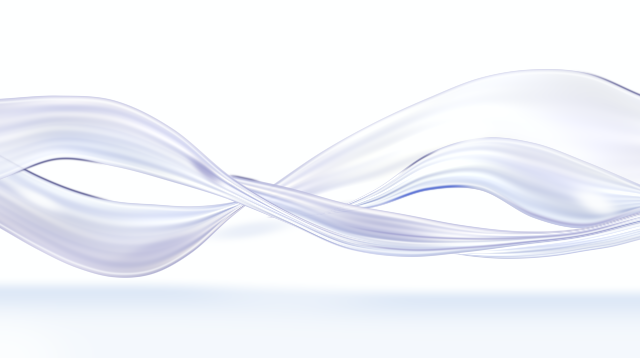
A WebGL 2 fragment shader for this background:

```glsl
#version 300 es
precision highp float;
// Translucent glass ribbons twisting above a pale reflective floor.
// Each ribbon fills the space between two splines, shaded by its depth from
// the rim, with streaks of gradient noise and soft elliptical glints.
uniform vec2 u_resolution;
out vec4 outColor;

const vec3 WHITE = vec3(0.995, 1, 1);
const vec3 PEARL = vec3(0.935, 0.95, 0.985);
const vec3 MIST = vec3(0.845, 0.88, 0.95);
const vec3 LILAC = vec3(0.83, 0.825, 0.91);
const vec3 VIOLET = vec3(0.62, 0.62, 0.81);
const vec3 INK = vec3(0.27, 0.27, 0.5);
const vec3 BLUE = vec3(0.25, 0.36, 0.82);

vec2 hashGradient(vec2 cell) {
  float a = 6.2832 * fract(sin(dot(cell, vec2(127.1, 311.7))) * 4375.8);
  return vec2(cos(a), sin(a));
}

float gradientNoise(vec2 p) {
  vec2 i = floor(p), f = p - i, u = f * f * (3. - 2. * f), e = vec2(1, 0);
  float low = mix(dot(hashGradient(i), f), dot(hashGradient(i + e), f - e), u.x);
  float high = mix(dot(hashGradient(i + e.yx), f - e.yx),
                   dot(hashGradient(i + 1.), f - 1.), u.x);
  return mix(low, high, u.y);
}

// Catmull-Rom height through eight evenly spaced knots on [x0, x1].
float curve(float x, float x0, float x1, vec4 a, vec4 b) {
  float k[8] = float[8](a.x, a.y, a.z, a.w, b.x, b.y, b.z, b.w);
  float s = clamp((x - x0) / (x1 - x0), 0., 1.) * 7.;
  int i = min(int(s), 6);
  float t = s - float(i), p1 = k[i], p2 = k[i + 1];
  float p0 = i > 0 ? k[max(i - 1, 0)] : 2. * p1 - p2;
  float p3 = i < 6 ? k[min(i + 2, 7)] : 2. * p2 - p1;
  return p1 + 0.5 * t * (p2 - p0 + t * (2. * p0 - 5. * p1 + 4. * p2 - p3
         + t * (3. * (p1 - p2) + p3 - p0)));
}

float inside(float y, float top, float low) {
  vec2 d = vec2(top - y, y - low), w = max(fwidth(d), 0.001);
  vec2 m = smoothstep(-0.6 * w, 0.6 * w, d);
  return m.x * m.y;
}

// Soft ellipse turned by an angle.
float glow(vec2 p, vec2 center, vec2 size, float angle) {
  float c = cos(angle), s = sin(angle);
  vec2 q = mat2(c, -s, s, c) * (p - center) / size;
  return exp(-pow(dot(q, q), 1.5));
}

// Thin line at a height, fading in and out between a and b.
float seam(vec2 p, float height, float width, float a, float b, float fade) {
  float d = (p.y - height) / width;
  return exp(-d * d) * smoothstep(a, a + fade, p.x) * smoothstep(b, b - fade, p.x);
}

// Narrow stretches of a ribbon carry stronger streaks.
vec3 glass(vec3 back, vec2 p, float top, float low, vec3 lowTint, vec3 topTint, float opacity) {
  float t = clamp((p.y - low) / max(top - low, 0.01), 0., 1.);
  float depth = max(min(top - p.y, p.y - low), 0.), sheen = (depth - 0.6) / 0.2;
  vec3 body = mix(lowTint, topTint, smoothstep(0., 1., t));
  body += 0.09 * gradientNoise(vec2(p.x * 0.06, t * 4.));
  float streak = gradientNoise(vec2(p.x * 0.05 + 3., t * 9.)) * exp(-abs(top - low) / 8.);
  body += vec3(0.6, 0.55, 0.25) * streak;
  body = mix(body, VIOLET, 0.5 * exp(-depth * 5.));
  body = mix(body, WHITE, 0.6 * exp(-sheen * sheen));
  return mix(back, min(body, WHITE), inside(p.y, top, low) * opacity);
}

void main() {
  vec2 p = gl_FragCoord.xy / u_resolution.x * 100.; // width is 100 units
  float x = p.x, y = p.y;
  // Floor below a soft horizon.
  float drop = y - mix(12.4, 11.2, smoothstep(20., 70., x));
  float shade = 0.24 + 0.56 * exp(-pow(abs(drop + 2.) / 3., 2.));
  shade *= 1. - 0.4 * glow(p, vec2(46, 11), vec2(14, 4), 0.);
  shade *= 1. - 0.7 * glow(p, vec2(0), vec2(10, 6), 0.);
  vec3 c = mix(WHITE, vec3(0.84, 0.89, 0.96), shade * smoothstep(0.4, -2.2, drop));
  c = mix(c, MIST, 0.5 * glow(p, vec2(39, 20), vec2(6, 1.2), 0.15));
  // Ribbon edges.
  float leftTop = curve(x, 0., 63., vec4(40.5, 41, 40.2, 35.8), vec4(28.4, 22.9, 19.1, 17.3)),
    leftLow = curve(x, 0., 63., vec4(27.9, 31.1, 29.9, 27.5), vec4(24.7, 21, 17.1, 15.8)),
    bowlTop = curve(x, 0., 42., vec4(31.6, 28.4, 26, 24.5), vec4(24, 23.7, 24.3, 25.8)),
    bowlLow = curve(x, 0., 42., vec4(20.3, 16.9, 14.1, 12.6), vec4(13.2, 16.5, 21.9, 26.6)),
    archTop = curve(x, 42., 100., vec4(26.6, 32.2, 36.8, 40.6), vec4(43.8, 45.1, 44.5, 41.1)),
    foldTop = curve(x, 42., 100., vec4(21.9, 22.7, 26.3, 31.9), vec4(34.4, 33.6, 30.6, 27.1)),
    archLow = curve(x, 42., 100., vec4(21.9, 22.4, 23.6, 26.2), vec4(26.2, 21.9, 20.3, 22.8)),
    tailTop = curve(x, 36., 100., vec4(28.6, 26.6, 24.1, 22.4), vec4(20.7, 19.8, 20.3, 22.8)),
    tailLow = curve(x, 36., 100., vec4(24.7, 21, 17.1, 15.8), vec4(16.5, 17.7, 18.9, 21.1)),
    keelLow = curve(x, 70., 100., vec4(16.4, 15.8, 15.5, 15.6), vec4(16, 16.7, 17.4, 18.5));
  // Keel, right arch and its inner fold.
  c = glass(c, p, tailLow + 0.5, keelLow, MIST, PEARL, 0.8 * smoothstep(69., 73., x));
  vec3 tint = mix(WHITE, LILAC, 0.75 * glow(p, vec2(46, 28), vec2(9, 4), 0.6));
  tint = mix(tint, LILAC, 0.6 * glow(p, vec2(95, 35), vec2(13, 5), -0.5));
  c = glass(c, p, archTop, archLow, tint, mix(tint, PEARL, 0.5), 0.9 * smoothstep(41.5, 42.5, x));
  tint = mix(PEARL, LILAC, 0.7 * glow(p, vec2(86, 27), vec2(9, 4), -0.5));
  c = glass(c, p, foldTop, archLow, MIST, tint, 0.9 * smoothstep(46., 52., x));
  c = mix(c, WHITE, 0.9 * glow(p, vec2(74.2, 34.8), vec2(2.8, 0.9), 0.25));
  c = mix(c, WHITE, 0.9 * glow(p, vec2(93, 24.4), vec2(3.6, 1.6), -0.45));
  c = mix(c, BLUE, 0.75 * seam(p, archLow + 0.2, 0.2, 59., 75., 5.));
  c = mix(c, VIOLET, 0.7 * seam(p, archLow + 0.5, 0.3, 76., 102., 8.));
  c = mix(c, INK, 0.6 * seam(p, foldTop - 0.2, 0.18, 62., 69., 3.));
  c = mix(c, INK, 0.6 * seam(p, archTop, 0.18, 89., 112., 8.));
  // Left bowl.
  c = glass(c, p, bowlTop, bowlLow, LILAC * 0.97, mix(MIST, PEARL, 0.5), 0.94);
  c = mix(c, VIOLET, 0.35 * glow(p, vec2(25, 17.2), vec2(6, 1.2), 0.3));
  c = mix(c, WHITE, 0.85 * glow(p, vec2(6, 24.7), vec2(4, 1), -0.45));
  c = mix(c, INK, 0.7 * seam(p, bowlTop, 0.18, -5., 18., 5.));
  // Tail with inner strands, then the left ribbon crossing over it.
  c = glass(c, p, tailTop, tailLow, MIST, mix(LILAC, PEARL, 0.3), 0.9 * smoothstep(35.5, 36.5, x));
  c = mix(c, VIOLET, 0.4 * inside(y, tailTop, tailLow) * glow(p, vec2(60, 19.8), vec2(9, 1.7), -0.18));
  for (float i = 1.; i < 4.; i++)
    c = mix(c, i == 2. ? WHITE : VIOLET, 0.7 * seam(p, mix(tailLow, tailTop, i * 0.17), 0.18, 52., 102., 9.));
  tint = mix(PEARL, MIST, 0.8 * glow(p, vec2(17, 33), vec2(13, 2.6), -0.25));
  c = glass(c, p, leftTop, leftLow, tint, mix(LILAC, tint, 0.4), 0.9 * smoothstep(62., 50., x));
  c = mix(c, VIOLET, 0.75 * glow(p, vec2(32, 29.3), vec2(2.8, 0.8), -0.7));
  c = mix(c, INK, 0.7 * seam(p, leftLow, 0.18, 1., 17., 5.));
  c = mix(c, INK, 0.5 * seam(p, tailTop, 0.18, 35.5, 41., 2.));
  outColor = vec4(c, 1);
}
```
